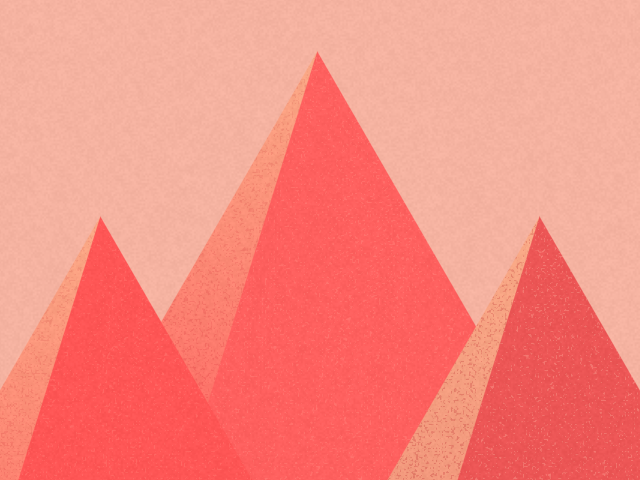
This background is drawn by a Shadertoy shader. Its source:

```glsl
#define SKY vec3(0.96, 0.70, 0.63)
#define SUNLIT vec3(0.98, 0.67, 0.53)
#define CORAL vec3(0.995, 0.375, 0.368)
#define SCARLET vec3(0.995, 0.335, 0.332)
#define BRICK vec3(0.925, 0.335, 0.333)
#define FLANK_SLOPE 0.577
#define RIDGE_SLOPE 0.311
#define GRAIN_SCALE 320.0
#define GRAIN_AMOUNT 0.035
#define SPECK_AMOUNT 0.10

float hash(vec2 p) {
    return fract(sin(dot(p, vec2(12.9898, 78.233))) * 43758.5453);
}

float valueNoise(vec2 p) {
    vec2 cell = floor(p);
    vec2 f = fract(p);
    f = f * f * (3.0 - 2.0 * f);
    float low = mix(hash(cell), hash(cell + vec2(1.0, 0.0)), f.x);
    float high = mix(hash(cell + vec2(0.0, 1.0)), hash(cell + 1.0), f.x);
    return mix(low, high, f.y);
}

// Coverage of the side where the signed distance is negative
float cover(float dist) {
    float halfPixel = 0.75 / iResolution.y;
    return 1.0 - smoothstep(-halfPixel, halfPixel, dist);
}

// Signed distance to a line through the origin, x = slope * y
float lineDistance(vec2 p, float slope) {
    return (p.x - slope * p.y) / sqrt(1.0 + slope * slope);
}

// Peak with a shaded face and a sunlit strip that fades toward its base
void drawPeak(inout vec3 color, vec2 p, vec2 apex, vec3 face, vec3 base,
              float fadeDepth, float specks, float grain) {
    vec2 q = p - apex;
    float body = cover(lineDistance(vec2(abs(q.x), q.y), -FLANK_SLOPE));
    float strip = cover(lineDistance(q, RIDGE_SLOPE));

    vec3 lit = mix(SUNLIT, base, clamp(-q.y / fadeDepth, 0.0, 1.0));
    float darkSpeck = smoothstep(0.62, 0.85, grain);
    lit -= SPECK_AMOUNT * specks * darkSpeck * vec3(0.5, 1.0, 0.7);

    float lightSpeck = smoothstep(0.72, 0.92, grain);
    face += SPECK_AMOUNT * specks * lightSpeck * vec3(0.2, 1.0, 0.8);

    color = mix(color, mix(face, lit, strip), body);
}

void mainImage(out vec4 fragColor, in vec2 fragCoord) {
    vec2 p = fragCoord / iResolution.y;
    float grain = valueNoise(p * GRAIN_SCALE);
    vec3 color = SKY;

    // Tall peak behind, then the two lower peaks in front
    drawPeak(color, p, vec2(0.661, 0.893), CORAL, vec3(0.99, 0.45, 0.41), 0.72, 0.6, grain);
    drawPeak(color, p, vec2(0.209, 0.549), SCARLET, vec3(0.99, 0.51, 0.44), 0.55, 0.6, grain);
    drawPeak(color, p, vec2(1.124, 0.549), BRICK, vec3(0.95, 0.60, 0.49), 0.55, 1.2, grain);

    // Paper grain: a fine layer plus soft mottling
    float paper = valueNoise(p * GRAIN_SCALE * 0.8 + 37.0) - 0.5;
    float mottle = valueNoise(p * GRAIN_SCALE * 0.15 + 11.0) - 0.5;
    color += GRAIN_AMOUNT * (paper + 0.3 * mottle);

    fragColor = vec4(clamp(color, 0.0, 1.0), 1.0);
}
```
